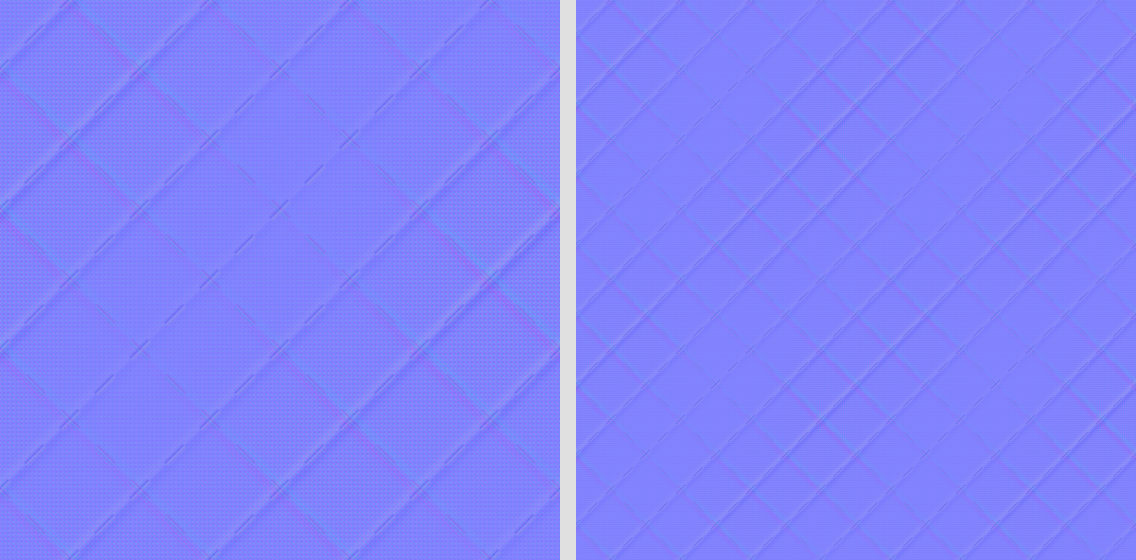
Left: one tile. Right: repeated 2 by 2.
Write a three.js fragment shader that draws this texture map.

```glsl
// Tileable normal map of quilted fabric: diamond seams, paired stitches and a fine dotted weave.
varying vec2 vUv;

const float TAU = 6.2831853;
const float DIAMONDS = 4.0;   // repeats across and up
const float THREADS = 128.0;  // weave repeats across and up

// Layered sines with whole frequencies: 0 = flat padding, 1 = full padding.
float paddingAmount(vec2 uv) {
  float broad = 0.28 * cos(TAU * (uv.x - uv.y - 0.38));
  float side = 0.18 * cos(TAU * (uv.x - 0.93));
  float detail = 0.10 * cos(TAU * (2.0 * uv.x + uv.y - 0.3));
  return clamp(0.5 + broad + side + detail, 0.0, 1.0);
}

// Slope of a smooth ridge, peaking at the given half width.
float ridgeSlope(float d, float halfWidth) {
  float q = d / halfWidth;
  return q * exp(0.5 - 0.5 * q * q);
}

// Signed distance from the nearest seam, in diamond units.
float seamDistance(float across) {
  return fract(across) - 0.5;
}

// Stitches sit on every crossing and halfway between crossings.
float stitchMask(float along) {
  float fromCentre = 0.5 * abs(fract(2.0 * along + 0.5) - 0.5);
  return 1.0 - smoothstep(0.120, 0.142, fromCentre);
}

// Slope across one seam: wide valley, thin crease and raised thread.
float seamSlope(float across, float along, float padding, float threadHeight) {
  float d = seamDistance(across);
  float valley = -mix(0.025, 0.135, padding) * ridgeSlope(d, 0.045);
  float crease = -0.025 * ridgeSlope(d, 0.012);
  float thread = threadHeight * ridgeSlope(d, 0.013);
  return valley + mix(crease, thread, stitchMask(along));
}

// Narrow grooves on both sides of a stitch.
float stitchOutline(float across, float along) {
  float q = (abs(seamDistance(across)) - 0.018) / 0.008;
  return exp(-q * q) * stitchMask(along);
}

// Dots in upright rows and columns, each leaning slightly along the falling diagonal.
vec2 weaveSlope(vec2 uv, float height) {
  vec2 phase = TAU * THREADS * uv;
  vec2 dots = sin(phase) * (0.55 + 0.35 * cos(phase.yx));
  float lean = 0.42 * sin(phase.x + phase.y);
  return height * (dots + lean);
}

void main() {
  float padding = paddingAmount(vUv);

  // Diagonal seam coordinates
  float falling = DIAMONDS * (vUv.x + vUv.y);
  float rising = DIAMONDS * (vUv.x - vUv.y);
  float fallingSlope = seamSlope(falling, rising, padding, 0.12);
  float risingSlope = seamSlope(rising, falling, padding, 0.15);
  float outline = max(stitchOutline(falling, rising), stitchOutline(rising, falling));

  // Combine both seam directions with the cloth
  vec2 slope = 0.7071 * (fallingSlope * vec2(1.0, 1.0) + risingSlope * vec2(1.0, -1.0));
  slope += weaveSlope(vUv, mix(0.05, 0.12, padding));
  slope += vec2(0.012, -0.024);

  // Pack with the green axis pointing down; steep cloth and grooves lose some blue
  vec3 normal = normalize(vec3(slope.x, -slope.y, 1.0));
  normal.z -= 0.25 * length(slope) + 0.08 * outline;
  vec3 color = 0.5 + 0.5 * normal - vec3(0.02, 0.02, 0.0) * outline;
  gl_FragColor = vec4(color, 1.0);
}
```
